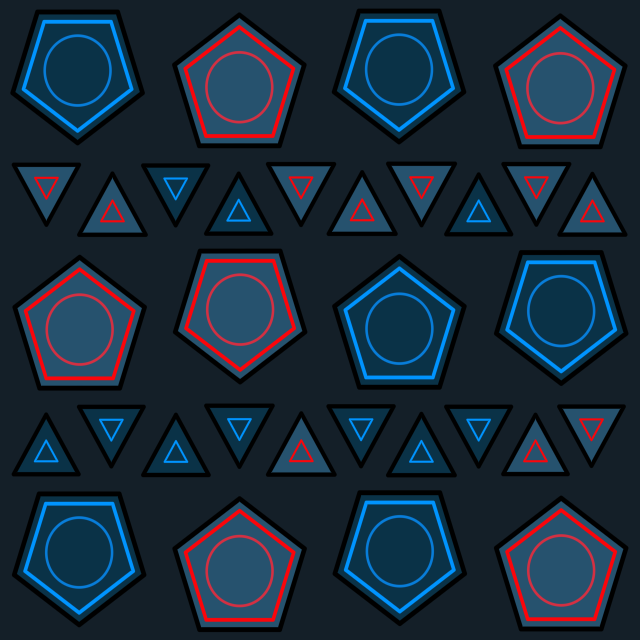
Give the GLSL for this pattern, as a Shadertoy shader.

```glsl
// Rows of outlined pentagons alternate with rows of small triangles on dark slate.
// Neighbours flip up and down; each shape is a regular polygon distance field with
// a black rim, a coloured inner outline and, for pentagons, a ring.

float pixelSize() { return 100.0 / iResolution.y; }

float coverage(float d) { return 1.0 - smoothstep(-0.7, 0.7, d / pixelSize()); }

vec2 hash22(vec2 p)
{
    vec3 h = fract(p.xyx * vec3(0.1031, 0.1030, 0.0973));
    h += dot(h, h.yzx + 33.33);
    return fract((h.xx + h.yz) * h.zy);
}

// Signed distance to a regular polygon with one vertex pointing up
float polygon(vec2 p, float sides, float inradius)
{
    float sector = 6.2831853 / sides;
    float angle = atan(p.x, -p.y);
    angle -= sector * round(angle / sector);
    vec2 q = length(p) * vec2(cos(angle), sin(angle));
    float halfSide = inradius * tan(0.5 * sector);
    q -= vec2(inradius, clamp(q.y, -halfSide, halfSide));
    return length(q) * sign(q.x);
}

// rim and inset hold an inradius and half a line width
void drawShape(inout vec3 col, vec2 p, float sides, bool red, vec2 rim, vec2 inset)
{
    vec3 fill = red ? vec3(0.15, 0.32, 0.43) : vec3(0.04, 0.195, 0.28);
    vec3 line = red ? vec3(0.99, 0.02, 0.04) : vec3(0.0, 0.58, 1.0);
    vec3 ring = red ? vec3(0.83, 0.19, 0.26) : vec3(0.03, 0.49, 0.85);

    float outer = polygon(p, sides, rim.x);
    float inner = polygon(p, sides, inset.x);
    col = mix(col, vec3(0.0), coverage(outer - rim.y));
    col = mix(col, fill, coverage(outer + rim.y));
    col = mix(col, line, coverage(abs(inner) - inset.y));
    if (sides > 4.0)
        col = mix(col, ring, coverage(abs(length(p) - 5.14) - 0.2));
}

void mainImage(out vec4 fragColor, in vec2 fragCoord)
{
    // The canvas is 100 units high
    vec2 p = fragCoord * pixelSize();
    vec3 col = vec3(0.078, 0.122, 0.157);

    // Pentagons: three rows of four, red ones marked by the bits of a row mask
    for (int row = 0; row < 3; row++)
    for (int i = 0; i < 4; i++)
    {
        float flip = (i + row) % 2 == 0 ? -1.0 : 1.0;
        flip = row == 1 ? (i % 2 == 0 ? 1.0 : -1.0) : flip;
        int redMask = row == 1 ? 3 : 10;
        vec2 centre = vec2(12.3 + 25.1 * float(i), 87.7 - 37.67 * float(row) - 1.45 * flip);
        centre += 0.35 * (hash22(vec2(i, row)) - 0.5);
        vec2 q = (p - centre) * vec2(1.0, flip / 1.06);
        drawShape(col, q, 5.0, ((redMask >> i) & 1) == 1, vec2(8.63, 0.36), vec2(7.19, 0.28));
    }

    // Triangles: two rows of ten, spaced a little closer towards the right
    for (int row = 0; row < 2; row++)
    for (int i = 0; i < 10; i++)
    {
        float n = float(i);
        float flip = (i + row) % 2 == 0 ? -1.0 : 1.0;
        int redMask = row == 0 ? 883 : 784;
        vec2 centre = vec2(7.3 + 10.29 * n - 0.091 * n * n, 68.85 - 37.67 * float(row) - 2.25 * flip);
        vec2 jitter = hash22(vec2(i, row + 7)) - 0.5;
        vec2 q = (p - centre - 0.25 * jitter) * vec2(1.0, flip / 1.06);
        float size = 2.97 + 0.12 * jitter.x;
        drawShape(col, q, 3.0, ((redMask >> i) & 1) == 1, vec2(size, 0.32), vec2(1.02, 0.155));
    }

    fragColor = vec4(col, 1.0);
}
```
